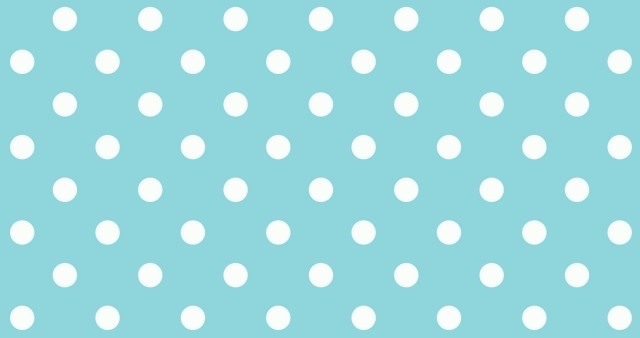
A Shadertoy shader for this pattern:

```glsl
// Staggered white polka dots on a flat aqua ground.
// A square lattice is repeated twice, offset by half a cell, and the nearest
// dot distance shades a pale core, a cool rim and a faint muted halo.

#define PITCH 0.13337               // dot spacing, in canvas widths
#define ORIGIN vec2(0.0347, 0.0315) // centre of the lowest left dot
#define RADIUS 0.0190
#define EDGE 0.0010                 // softness of the outline
#define RIM 0.0040                  // depth of the cool tint inside the dot
#define HALO 0.0036                 // reach of the muted ring outside
#define WEAR 0.0007                 // unevenness of rim and halo
#define GROUND_COLOR vec3(0.555, 0.840, 0.860)
#define HALO_COLOR vec3(0.610, 0.810, 0.830)
#define RIM_COLOR vec3(0.930, 1.000, 1.000)
#define CORE_COLOR vec3(0.985, 0.992, 0.985)

// Distance to the nearest point of a square lattice
float latticeDistance(vec2 p) {
    vec2 cell = p / PITCH;
    return length(cell - round(cell)) * PITCH;
}

// Signed distance to the staggered dots
float dotDistance(vec2 p) {
    float straight = latticeDistance(p);
    float shifted = latticeDistance(p - 0.5 * PITCH);
    return min(straight, shifted) - RADIUS;
}

// Layered sines, roughly -1 to 1
float unevenness(vec2 p) {
    float sum = 0.0;
    float weight = 0.5;
    vec2 q = p * 420.0;
    for (int i = 0; i < 3; i++) {
        sum += weight * sin(q.x + 1.7 * sin(q.y)) * cos(q.y - q.x * 0.4);
        q = mat2(0.8, 0.6, -0.6, 0.8) * q * 1.7 + 2.3;
        weight *= 0.5;
    }
    return sum;
}

void mainImage(out vec4 fragColor, in vec2 fragCoord) {
    float pixel = 1.0 / iResolution.x;
    vec2 p = fragCoord * pixel - ORIGIN;
    float d = dotDistance(p);
    float wornD = d + WEAR * unevenness(p);
    float soft = max(EDGE, 0.75 * pixel);

    // Ground with a muted halo hugging each dot
    float halo = 1.0 - smoothstep(HALO * 0.5, HALO, wornD);
    vec3 color = mix(GROUND_COLOR, HALO_COLOR, 0.75 * halo);

    // Dot shaded from cool rim to warm core
    float core = smoothstep(RIM * 0.6, RIM * 1.3, -wornD);
    vec3 dotColor = mix(RIM_COLOR, CORE_COLOR, core);
    color = mix(color, dotColor, 1.0 - smoothstep(-soft, soft, d));

    fragColor = vec4(color, 1.0);
}
```
